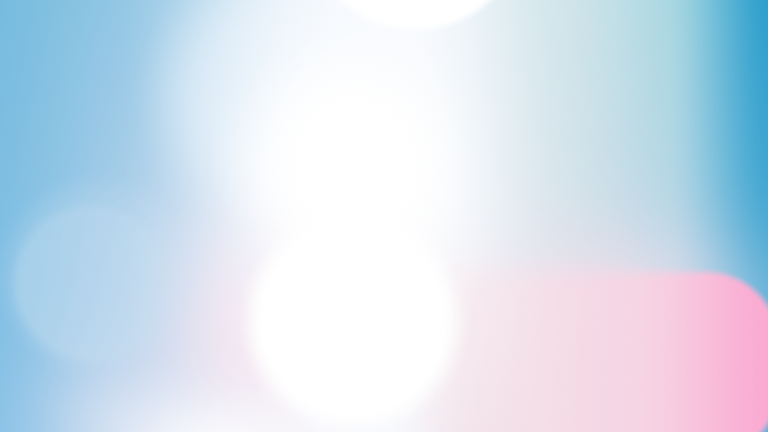
Write a WebGL 1 fragment shader that draws this background.

```glsl
precision highp float;

uniform vec2 u_resolution;

// Soft-edged disc: 1 inside, 0 outside
float disc(vec2 p, vec2 center, float radius, float blur) {
  return 1.0 - smoothstep(radius - blur, radius + blur, length(p - center));
}

// Gaussian light with separate horizontal and vertical reach
float glow(vec2 p, vec2 center, vec2 reach) {
  vec2 d = (p - center) / reach;
  return exp(-dot(d, d));
}

float roundedBox(vec2 p, vec2 center, vec2 halfSize, float radius) {
  vec2 q = abs(p - center) - halfSize + radius;
  return length(max(q, 0.0)) + min(max(q.x, q.y), 0.0) - radius;
}

float hash(vec2 p) {
  return fract(sin(dot(p, vec2(12.9898, 78.233))) * 43758.5453);
}

// Blue on the left, pale centre, teal on the right
vec3 backdrop(vec2 p) {
  vec3 leftBlue = mix(vec3(0.51, 0.75, 0.90), vec3(0.45, 0.73, 0.87), p.y);
  vec3 softBlue = mix(vec3(0.78, 0.84, 0.93), vec3(0.60, 0.79, 0.90), p.y);
  vec3 mist = mix(vec3(0.84, 0.87, 0.91), vec3(0.80, 0.89, 0.91), p.y);
  vec3 aqua = mix(vec3(0.74, 0.83, 0.91), vec3(0.63, 0.83, 0.88), p.y);
  vec3 teal = mix(vec3(0.36, 0.69, 0.85), vec3(0.17, 0.62, 0.80), p.y);

  vec3 color = mix(leftBlue, softBlue, smoothstep(-0.10, 0.42, p.x));
  color = mix(color, vec3(0.96, 0.97, 0.99), smoothstep(0.26, 0.80, p.x));
  color = mix(color, mist, smoothstep(0.92, 1.40, p.x));
  color = mix(color, aqua, smoothstep(1.30, 1.66, p.x));
  return mix(color, teal, smoothstep(1.54, 1.80, p.x));
}

void main() {
  vec2 p = gl_FragCoord.xy / u_resolution * vec2(16.0 / 9.0, 1.0);
  vec3 white = vec3(1.0);
  vec3 color = backdrop(p);

  // Pink haze around the lower lights
  color = mix(color, vec3(0.96, 0.86, 0.92), 0.75 * glow(p, vec2(0.58, 0.22), vec2(0.18, 0.25)));
  color = mix(color, vec3(0.94, 0.87, 0.92), 0.75 * glow(p, vec2(1.38, 0.30), vec2(0.34, 0.17)));

  // Pale light in the upper left, lavender and white along the bottom
  color = mix(color, vec3(0.93, 0.96, 0.99), 0.50 * disc(p, vec2(0.64, 0.79), 0.25, 0.10));
  color = mix(color, vec3(0.86, 0.89, 0.95), 0.45 * glow(p, vec2(0.28, 0.04), vec2(0.18, 0.15)));
  color = mix(color, white, 0.75 * glow(p, vec2(0.49, -0.03), vec2(0.22, 0.12)));

  // Rose panel, crisper and deeper towards its right end
  float panel = roundedBox(p, vec2(1.35, 0.155), vec2(0.455, 0.215), 0.17);
  float panelBlur = mix(0.065, 0.012, smoothstep(1.05, 1.70, p.x));
  vec3 rose = mix(vec3(0.95, 0.88, 0.91), vec3(0.965, 0.83, 0.89), smoothstep(1.10, 1.55, p.x));
  rose = mix(rose, vec3(0.98, 0.66, 0.82), smoothstep(1.46, 1.82, p.x));
  float panelMask = 1.0 - smoothstep(-panelBlur, panelBlur, panel);
  color = mix(color, rose, panelMask * smoothstep(0.85, 1.14, p.x));

  // Two faint overlapping lens discs
  color = mix(color, vec3(0.80, 0.88, 0.95), 0.20 * disc(p, vec2(0.225, 0.36), 0.215, 0.035));
  color = mix(color, vec3(0.77, 0.87, 0.94), 0.34 * disc(p, vec2(0.213, 0.345), 0.18, 0.018));

  // Central white column and the bright discs
  color = mix(color, white, glow(p, vec2(0.82, 0.60), vec2(0.27, 0.36)));
  color = mix(color, white, 0.95 * disc(p, vec2(0.81, 0.62), 0.20, 0.13));
  color = mix(color, white, 0.40 * glow(p, vec2(0.82, 0.26), vec2(0.30, 0.28)));
  color = mix(color, white, disc(p, vec2(0.817, 0.255), 0.240, 0.035));
  color = mix(color, white, disc(p, vec2(0.961, 1.183), 0.252, 0.014));

  // Fine dither keeps the gradients free of banding
  color += (hash(gl_FragCoord.xy) - 0.5) / 255.0;
  gl_FragColor = vec4(clamp(color, 0.0, 1.0), 1.0);
}
```
